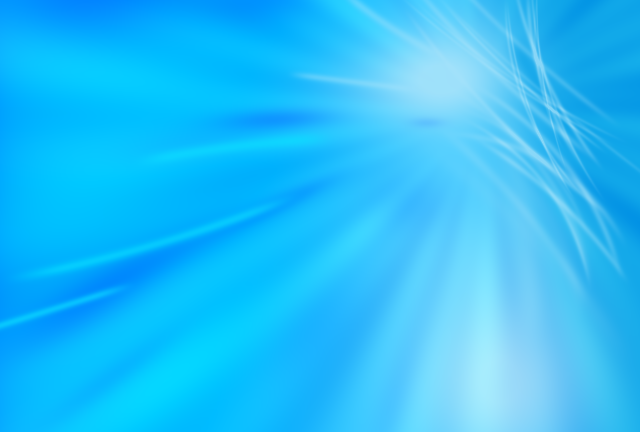
This background is drawn by a WebGL 2 fragment shader. Its source:

```glsl
#version 300 es
precision highp float;
uniform vec2 u_resolution;
out vec4 fragColor;

#define FOCUS vec2(1.12, 0.75)
#define CYAN vec3(0.00, 0.73, 1.00)
#define AQUA vec3(0.00, 0.84, 1.00)
#define SKY vec3(0.27, 0.80, 1.00)
#define TEAL vec3(0.05, 0.64, 0.91)
#define DEEP vec3(0.01, 0.50, 1.00)
#define PALE vec3(0.66, 0.89, 0.98)
#define RAY_STRENGTH 0.045
#define STRANDS 7

float hash(float n) {
    return fract(sin(n * 12.9898) * 43758.5453);
}

// Soft ellipse with radii r
float glow(vec2 p, vec2 center, vec2 r) {
    vec2 q = (p - center) / r;
    return exp(-dot(q, q));
}

// Soft ellipse stretched along the ray leaving the focus
float smear(vec2 p, vec2 center, vec2 r) {
    vec2 d = normalize(FOCUS - center);
    vec2 q = p - center;
    return glow(vec2(dot(q, d), dot(q, vec2(-d.y, d.x))), vec2(0.0), r);
}

// Bowed line from a to b, tapered at both ends
float strand(vec2 p, vec2 a, vec2 b, float bow, float width) {
    float len = length(b - a);
    vec2 d = (b - a) / len;
    float t = dot(p - a, d) / len;
    float arch = 4.0 * t * (1.0 - t);
    float off = (dot(p - a, vec2(-d.y, d.x)) - bow * arch) / width;
    return exp(-off * off) * smoothstep(0.0, 0.7, arch) * step(0.0, arch);
}

// Bundle of strands with scattered ends, bows and widths
float bundle(vec2 p, vec2 a, vec2 b, float bow, float spread, float width, float seed) {
    float sum = 0.0;
    for (int i = 0; i < STRANDS; i++) {
        float k = seed + float(i) * 4.0;
        vec2 ja = vec2(hash(k), hash(k + 1.0)) - 0.5;
        vec2 jb = vec2(hash(k + 2.0), hash(k + 3.0)) - 0.5;
        float w = width * mix(0.5, 1.6, hash(k + 0.5));
        sum += strand(p, a + ja * spread, b + jb * spread * 1.5, bow * (0.5 + hash(k + 1.5)), w)
             * mix(0.35, 1.0, hash(k + 2.5));
    }
    return sum;
}

// Layered sines around the focus
float rays(vec2 p) {
    vec2 v = FOCUS - p;
    float a = atan(v.y, v.x);
    float r = length(v);
    float s = sin(a * 9.0 + 2.0 * r) + 0.7 * sin(a * 17.0 - 3.0 * r + 1.3)
            + 0.5 * sin(a * 31.0 + 4.0 * r + 0.6);
    return s * smoothstep(0.1, 0.45, r);
}

void main() {
    vec2 p = gl_FragCoord.xy / u_resolution.y;

    // Broad fields from left to right
    vec3 col = mix(CYAN, SKY, smoothstep(0.5, 1.05, p.x - 0.12 * (p.y - 0.5)));
    col = mix(col, TEAL, smoothstep(1.06, 1.42, p.x + 0.2 * (p.y - 0.5)));
    col = mix(col, DEEP, 0.4 * exp(-p.x * 14.0));

    // Bright aqua patches
    float aqua = smear(p, vec2(0.40, 0.12), vec2(0.28, 0.09))
               + 0.7 * smear(p, vec2(0.20, 0.55), vec2(0.25, 0.12))
               + 0.5 * smear(p, vec2(0.28, 0.82), vec2(0.25, 0.08));
    col = mix(col, AQUA, min(0.8 * aqua, 1.0));

    // Deep blue shadows
    float deep = 0.95 * glow(p, vec2(0.20, 1.02), vec2(0.22, 0.10))
               + 0.60 * glow(p, vec2(0.61, 1.01), vec2(0.12, 0.06))
               + 0.75 * smear(p, vec2(0.65, 0.725), vec2(0.14, 0.025))
               + 0.30 * smear(p, vec2(0.47, 0.67), vec2(0.20, 0.04))
               + 0.50 * smear(p, vec2(0.65, 0.53), vec2(0.14, 0.02))
               + 0.60 * smear(p, vec2(0.18, 0.27), vec2(0.20, 0.05))
               + 0.45 * smear(p, vec2(0.32, 0.38), vec2(0.25, 0.04))
               + 0.30 * smear(p, vec2(0.25, 0.12), vec2(0.20, 0.03))
               + 0.30 * smear(p, vec2(0.73, 0.24), vec2(0.16, 0.07))
               + 0.25 * smear(p, vec2(0.92, 0.08), vec2(0.20, 0.04))
               + 0.28 * glow(p, vec2(0.95, 0.53), vec2(0.09, 0.07))
               + 0.45 * glow(p, vec2(0.99, 0.717), vec2(0.04, 0.012));
    col = mix(col, DEEP, min(deep, 1.0));

    // Pale light near the focus and along the lower right
    float pale = 0.72 * glow(p, vec2(1.04, 0.83), vec2(0.15, 0.13))
               + 0.35 * glow(p, vec2(0.92, 0.80), vec2(0.22, 0.09))
               + 0.90 * glow(p, vec2(1.16, 0.10), vec2(0.20, 0.20))
               + 0.30 * glow(p, vec2(1.12, 0.38), vec2(0.20, 0.20));
    col = mix(col, PALE, min(pale, 0.9));
    col += rays(p) * RAY_STRENGTH * vec3(0.5, 0.7, 0.15);

    // Long aqua streaks on the left
    float streak = strand(p, vec2(0.00, 0.35), vec2(0.72, 0.56), -0.02, 0.012)
                 + strand(p, vec2(-0.15, 0.20), vec2(0.32, 0.345), 0.0, 0.009)
                 + strand(p, vec2(0.30, 0.62), vec2(0.78, 0.68), 0.01, 0.014);
    col = mix(col, vec3(0.05, 0.87, 1.0), min(0.65 * streak, 1.0));

    // Fibres crossing in the upper right
    col = mix(col, TEAL, 0.7 * strand(p, vec2(1.18, 0.92), vec2(1.36, 0.66), -0.01, 0.022));
    float fibre = bundle(p, vec2(0.98, 1.03), vec2(1.50, 0.60), -0.02, 0.14, 0.005, 3.0)
                + bundle(p, vec2(1.22, 1.05), vec2(1.37, 0.58), -0.04, 0.10, 0.004, 41.0)
                + bundle(p, vec2(1.04, 0.75), vec2(1.40, 0.36), 0.05, 0.13, 0.009, 87.0)
                + strand(p, vec2(0.66, 0.83), vec2(0.98, 0.79), 0.0, 0.008)
                + strand(p, vec2(0.78, 1.03), vec2(1.04, 0.86), -0.01, 0.010);
    float haze = bundle(p, vec2(1.08, 0.72), vec2(1.36, 0.20), 0.03, 0.25, 0.025, 131.0);
    col = mix(col, PALE, min(0.40 * fibre + 0.11 * haze, 0.75));

    fragColor = vec4(clamp(col, 0.0, 1.0), 1.0);
}
```
